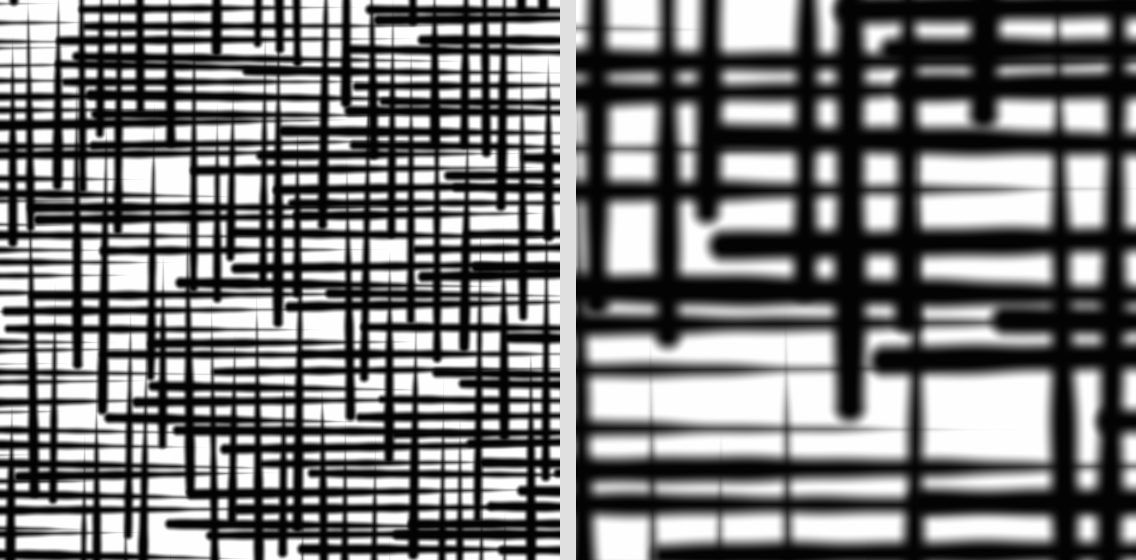
Left: the whole. Right: its middle third, enlarged.
Reproduce this pattern procedurally as a WebGL 2 fragment shader.

```glsl
#version 300 es
precision highp float;
// Woven crosshatch of soft black brush strokes on white paper.
// Two layers of jittered lanes hold long strokes, each with a round blunt start
// and a tapering tail: one layer runs rightwards, the other runs upwards.

#define ROWS 37.0          // horizontal lanes per canvas
#define COLUMNS 25.0       // vertical lanes per canvas
#define PERIOD 0.5         // distance between stroke starts in a lane
#define RADIUS 0.0081      // half width at the blunt end
#define SOFTNESS 0.0060    // half width of the blurred edge
#define TILT 0.018         // largest slope of a stroke
#define LANE_JITTER 0.5    // sideways scatter, in lanes
#define TAPER 2.5          // higher keeps the body thick for longer
#define WOBBLE 0.0005      // unevenness of the brush edge
#define PAPER vec3(0.995)
#define INK vec3(0.012)

uniform vec2 u_resolution;
out vec4 fragColor;

vec4 hash4(vec2 id) {
    vec4 q = fract(id.xyxy * vec4(0.1031, 0.1030, 0.0973, 0.1099));
    q += dot(q, q.wzxy + 33.33);
    return fract((q.xxyz + q.yzzw) * q.zywx);
}

// Ink of one stroke; p.x runs from its blunt start, p.y lies across it.
float stroke(vec2 p, float len, float radius, float phase, float soft) {
    float along = clamp(p.x, 0.0, len);
    float wave = sin(along * 47.0 + phase) + 0.6 * sin(along * 113.0 + phase * 2.3);
    float halfWidth = mix(radius, -soft, pow(along / len, TAPER)) + WOBBLE * wave;
    float dist = length(vec2(p.x - along, p.y));
    return smoothstep(-soft, soft, halfWidth - dist);
}

// Paper left bare by strokes along p.x, scattered over lanes across p.y.
float bareLayer(vec2 p, float lanes, vec2 lengths, float seed, float soft) {
    float bare = 1.0;
    float homeLane = floor(p.y * lanes);
    for (int i = -1; i <= 1; i++) {
        float lane = homeLane + float(i);
        float shift = hash4(vec2(lane + seed, seed * 1.7)).x * PERIOD;
        float homeCell = floor((p.x + shift) / PERIOD);
        for (int k = -2; k <= 1; k++) {
            float cell = homeCell + float(k);
            vec4 place = hash4(vec2(lane + seed, cell + 57.0));
            vec4 shape = hash4(vec2(cell + seed + 31.0, lane + 91.0));
            vec2 start = vec2((cell + 0.4 * place.x) * PERIOD - shift,
                              (lane + 0.5 + LANE_JITTER * (place.y - 0.5)) / lanes);
            vec2 local = p - start;
            local.y -= local.x * TILT * (2.0 * place.z - 1.0);
            float len = mix(lengths.x, lengths.y, shape.x);
            float radius = RADIUS * mix(0.8, 1.1, shape.y);
            bare *= 1.0 - stroke(local, len, radius, 6.283 * shape.z, soft);
        }
    }
    return bare;
}

void main() {
    float scale = min(u_resolution.x, u_resolution.y);
    vec2 p = gl_FragCoord.xy / scale;
    float soft = max(SOFTNESS, 0.7 / scale);

    // Rightward strokes, then upward strokes with the axes swapped
    float bare = bareLayer(p, ROWS, vec2(0.45, 0.75), 13.0, soft);
    bare *= bareLayer(p.yx, COLUMNS, vec2(0.30, 0.60), 211.0, soft);

    fragColor = vec4(mix(INK, PAPER, bare), 1.0);
}
```
